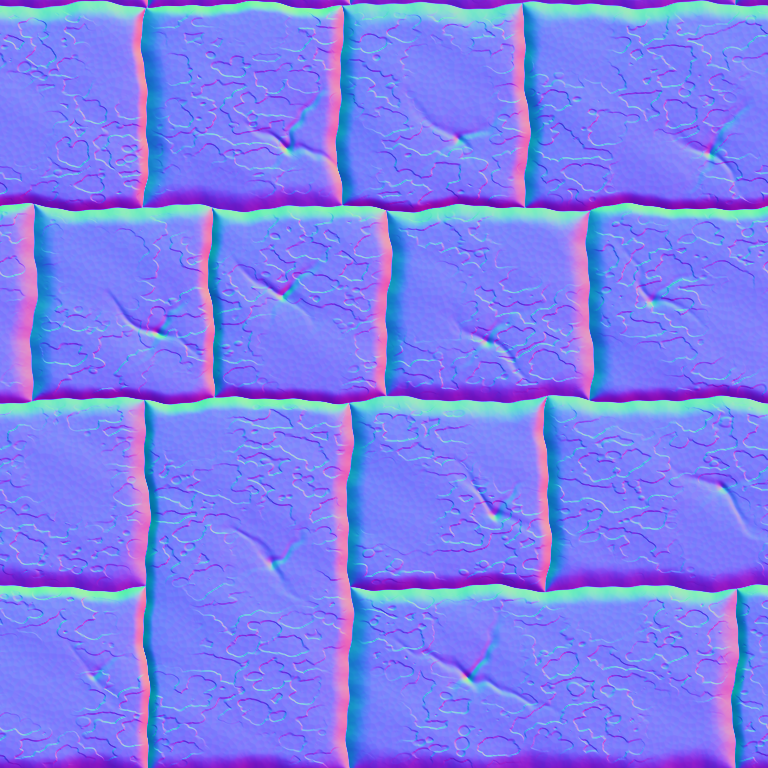
A three.js fragment shader for this texture map:

```glsl
// Tangent-space normal map of a tiling wall of worn stone blocks in four courses.
// A height field (bevels, cracks, chipped skin, grain) is built from distances,
// layered sines and cellular noise, then differentiated into a normal.
#define BEVEL_WIDTH 0.023
#define BEVEL_DEPTH 0.042
#define SOFT_DEPTH 0.007
#define CRACK_WIDTH 0.0055
#define CRACK_DEPTH 0.0036
#define LEDGE_DEPTH 0.0035
#define CHIP_DEPTH 0.0015
#define CHIP_CELLS vec2(14.0, 22.0)
#define GRAIN_CELLS vec2(120.0)
#define GRAIN_DEPTH 0.0004
#define SAMPLE_STEP 0.001
#define TAU 6.28319

varying vec2 vUv;

vec2 hash2(vec2 p) {
  return fract(sin(vec2(dot(p, vec2(127.1, 311.7)), dot(p, vec2(269.5, 183.3)))) * 43758.5);
}

// Distance to the nearest feature point, repeating once per canvas
float cellular(vec2 uv, vec2 cells) {
  vec2 p = uv * cells, base = floor(p);
  float nearest = 4.0;
  for (int j = -1; j <= 1; j++)
    for (int i = -1; i <= 1; i++) {
      vec2 cell = base + vec2(float(i), float(j));
      vec2 d = cell + hash2(mod(cell, cells)) - p;
      nearest = min(nearest, dot(d, d));
    }
  return sqrt(nearest);
}

// Periodic bending of the seams
vec2 wobble(vec2 p) {
  vec2 a = TAU * p.yx, b = TAU * p;
  return 0.0035 * sin(a * vec2(4.0, 5.0) + b * 2.0 + vec2(0.5, 1.0))
       + 0.0022 * sin(a * 9.0 - b * 3.0 + vec2(2.0, 4.0))
       + 0.0007 * sin(a * 27.0 + b * 5.0);
}

// Wraps q into its block; the rectangle is left, bottom, right, top
vec4 findBlock(inout vec2 q) {
  q.y = fract(q.y + 0.0065);
  vec4 joints = vec4(0.191, 0.455, 0.958, 1.191);
  vec2 course = vec2(0.0, 0.241);
  if (q.y > 0.736) {
    joints = vec4(0.189, 0.443, 0.685, 1.189);
    course = vec2(0.736, 1.0);
  } else if (q.y > 0.486) {
    joints = vec4(0.044, 0.276, 0.505, 0.768);
    course = vec2(0.486, 0.736);
  } else if (q.y > 0.241) {
    joints = vec4(0.191, 0.455, 0.713, 1.191);
    course = vec2(0.241, 0.486);
  }
  q.x = joints.x + fract(q.x - joints.x);
  vec2 side = q.x < joints.y ? joints.xy : q.x < joints.z ? joints.yz
            : q.x < joints.w ? joints.zw : vec2(joints.w, joints.x + 1.0);
  // One tall block spans the two lower courses
  if (q.y < 0.486 && side.y < 0.47) course = vec2(0.0, 0.486);
  return vec4(side.x, course.x, side.y, course.y);
}

// Three tapering arms meeting at a random point of the block
float cracks(vec2 q, vec4 block) {
  vec2 centre = mix(block.xy, block.zw, 0.25 + 0.5 * hash2(block.yx + 3.0));
  vec2 p = q - centre + 0.005 * sin(q.yx * 75.0 + block.xy * 40.0)
         + 0.002 * sin(q.yx * 210.0 + q * 90.0);
  float depth = 0.0;
  for (int i = 0; i < 3; i++) {
    float k = float(i);
    vec2 rnd = hash2(block.xy + k * 1.7);
    float angle = (k < 0.5 ? -0.7 : k < 1.5 ? 2.4 : 0.75) + 0.6 * (rnd.x - 0.5);
    vec2 dir = vec2(cos(angle), sin(angle));
    float along = clamp(dot(p, dir) / (0.05 + 0.08 * rnd.y), 0.0, 1.0);
    float dist = length(p - dir * along * (0.05 + 0.08 * rnd.y));
    float across = dir.x * p.y - dir.y * p.x;
    float groove = CRACK_DEPTH * exp(-dist * dist / (CRACK_WIDTH * CRACK_WIDTH));
    float ledge = LEDGE_DEPTH * smoothstep(-CRACK_WIDTH, CRACK_WIDTH, across) * exp(-dist * 35.0);
    depth += (1.0 - along) * (0.4 + 0.8 * rnd.x) * (groove + ledge);
  }
  return depth;
}

// Terraces along contours of layered cellular noise, in patches
float chips(vec2 p) {
  float f = cellular(p, CHIP_CELLS) + 0.5 * cellular(p, CHIP_CELLS * 2.0)
          + 0.25 * cellular(p, CHIP_CELLS * 4.0);
  vec2 s = sin(TAU * (p * vec2(5.0, 4.0) + p.yx * vec2(3.0, -2.0)) + vec2(1.0, 2.5));
  float patchy = smoothstep(-1.1, 0.5, s.x + s.y);
  return patchy * (smoothstep(0.59, 0.66, f) - smoothstep(0.93, 1.0, f));
}

float height(vec2 p) {
  vec2 q = p + wobble(p);
  vec4 block = findBlock(q);

  // Harmonic distance to the four sides, each with its own bevel width
  vec4 width = BEVEL_WIDTH * (0.6 + 0.8 * vec4(hash2(block.xy), hash2(block.zw)));
  vec4 side = max(vec4(q - block.xy, block.zw - q) / width, 0.001);
  float t = inversesqrt(dot(1.0 / (side * side), vec4(1.0)));
  float c = min(t, 1.0);
  float h = BEVEL_DEPTH * (c - c * c * c + 0.5 * c * c * c * c);
  h += SOFT_DEPTH * (1.0 - exp(-0.6 * t));

  // Broad dents, then surface wear
  vec2 dent = sin(TAU * (p * vec2(4.0, 7.0) + p.yx * vec2(5.0, 3.0)));
  h += 0.0008 * (dent.x + dent.y * dent.x);
  h -= cracks(q, block);
  h += CHIP_DEPTH * chips(p) * smoothstep(0.1, 0.8, t);
  return h + GRAIN_DEPTH * cellular(p, GRAIN_CELLS);
}

void main() {
  vec2 e = vec2(SAMPLE_STEP, 0.0);
  vec2 slope = vec2(height(vUv + e.xy) - height(vUv - e.xy),
                    height(vUv + e.yx) - height(vUv - e.yx)) / (2.0 * SAMPLE_STEP);
  vec3 normal = normalize(vec3(-slope, 1.0));
  gl_FragColor = vec4(normal * 0.5 + vec3(0.49, 0.5, 0.49), 1.0);
}
```
